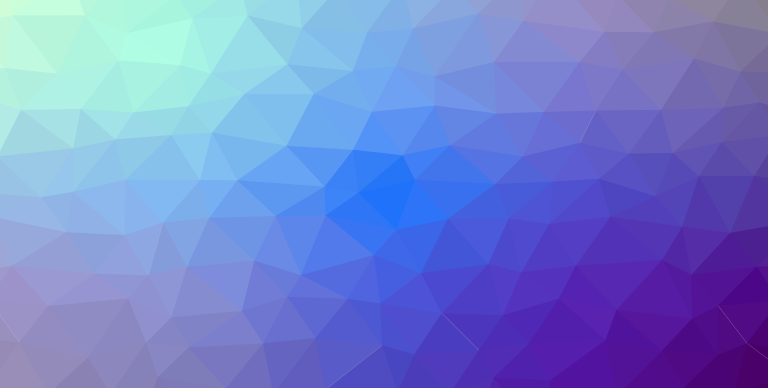
Write a Shadertoy shader that draws this background.

```glsl
// Low-poly backdrop: a staggered, jittered triangle mesh with flat facets.
// Each facet takes one colour from a smooth gradient that runs from mint
// through blue to deep violet, with soft glows laid over it.

#define MESH vec2(13.6, 9.6)      // columns and rows of the mesh
#define JITTER vec2(0.62, 0.66)   // vertex scatter, in cells
#define FACET_TINT 0.03           // brightness spread between facets
#define SEAM_SHARE 0.018          // share of facets with a pale seam
#define SEAM_STRENGTH 0.3
#define BLUE_CENTRE vec2(0.51, 0.495)
#define MINT_CENTRE vec2(0.19, 0.88)

float hash(vec2 p) {
    return fract(sin(dot(p, vec2(127.1, 311.7))) * 43758.55);
}

// Five colours spread evenly along t = 0..1
vec3 ramp(float t, vec3 a, vec3 b, vec3 c, vec3 d, vec3 e) {
    float s = clamp(t, 0.0, 1.0) * 4.0;
    vec3 colour = mix(a, b, clamp(s, 0.0, 1.0));
    colour = mix(colour, c, clamp(s - 1.0, 0.0, 1.0));
    colour = mix(colour, d, clamp(s - 2.0, 0.0, 1.0));
    return mix(colour, e, clamp(s - 3.0, 0.0, 1.0));
}

float glow(vec2 uv, vec2 centre, vec2 radius) {
    vec2 q = (uv - centre) / radius;
    return exp(-dot(q, q));
}

// Horizontal ramps blended from the bottom to the top
vec3 gradient(vec2 uv) {
    vec3 bottom = ramp(uv.x, vec3(0.59, 0.55, 0.70), vec3(0.50, 0.48, 0.72),
        vec3(0.29, 0.27, 0.74), vec3(0.33, 0.07, 0.64), vec3(0.29, 0.0, 0.38));
    vec3 low = ramp(uv.x, vec3(0.62, 0.58, 0.79), vec3(0.54, 0.57, 0.83),
        vec3(0.28, 0.35, 0.86), vec3(0.34, 0.15, 0.71), vec3(0.31, 0.03, 0.53));
    vec3 middle = ramp(uv.x, vec3(0.60, 0.75, 0.91), vec3(0.49, 0.71, 0.95),
        vec3(0.25, 0.49, 0.95), vec3(0.31, 0.31, 0.81), vec3(0.32, 0.23, 0.63));
    vec3 high = ramp(uv.x, vec3(0.71, 0.95, 0.88), vec3(0.59, 0.87, 0.90),
        vec3(0.42, 0.64, 0.95), vec3(0.48, 0.47, 0.82), vec3(0.43, 0.38, 0.63));
    vec3 top = ramp(uv.x, vec3(0.82, 1.0, 0.85), vec3(0.64, 0.94, 0.89),
        vec3(0.52, 0.72, 0.91), vec3(0.60, 0.55, 0.77), vec3(0.53, 0.51, 0.55));
    vec3 colour = ramp(uv.y, bottom, low, middle, high, top);
    colour = mix(colour, vec3(0.10, 0.45, 1.0),
        0.8 * glow(uv, BLUE_CENTRE, vec2(0.085, 0.12)));
    return mix(colour, vec3(0.68, 1.0, 0.87),
        0.75 * glow(uv, MINT_CENTRE, vec2(0.1, 0.14)));
}

// Mesh vertex in units of the canvas height; odd rows shift half a cell
vec2 vertex(vec2 id, float aspect) {
    vec2 scatter = vec2(hash(id), hash(id + 57.3)) - 0.5;
    vec2 grid = id + vec2(0.5 * mod(id.y, 2.0), 0.0) + scatter * JITTER;
    return grid / MESH * vec2(aspect, 1.0);
}

// Signed distance to the line a-b, positive on its left
float edgeDistance(vec2 p, vec2 a, vec2 b) {
    vec2 e = b - a;
    return (e.x * (p.y - a.y) - e.y * (p.x - a.x)) / length(e);
}

// Facet colour weighted by its pixel coverage
vec4 facet(vec2 p, vec2 a, vec2 b, vec2 c, float seed, float aspect) {
    float pixel = 1.0 / iResolution.y;
    float side = edgeDistance(p, c, a);
    float inside = min(side, min(edgeDistance(p, a, b), edgeDistance(p, b, c)));
    float coverage = clamp(inside / pixel + 0.5, 0.0, 1.0);
    if (coverage <= 0.0) return vec4(0.0);

    vec2 centre = (a + b + c) / 3.0;
    vec3 colour = gradient(centre / vec2(aspect, 1.0));
    colour += (seed - 0.5) * FACET_TINT;

    // Rare pale hairline along one slanted side
    float seam = step(fract(seed * 91.7), SEAM_SHARE);
    seam *= 1.0 - smoothstep(0.0, max(0.003, pixel), abs(side));
    colour = mix(colour, vec3(0.8), seam * SEAM_STRENGTH);
    return vec4(colour, 1.0) * coverage;
}

void mainImage(out vec4 fragColor, in vec2 fragCoord) {
    float aspect = iResolution.x / iResolution.y;
    vec2 p = fragCoord / iResolution.y;
    vec2 home = floor(fragCoord / iResolution.xy * MESH);
    vec4 sum = vec4(0.0);

    // Two triangles for each nearby cell
    for (int j = -1; j <= 1; j++) {
        for (int i = -2; i <= 1; i++) {
            vec2 id = home + vec2(float(i), float(j));
            vec2 a = vertex(id, aspect);
            vec2 b = vertex(id + vec2(1.0, 0.0), aspect);
            vec2 c = vertex(id + vec2(0.0, 1.0), aspect);
            vec2 d = vertex(id + 1.0, aspect);
            bool odd = mod(id.y, 2.0) > 0.5;
            sum += facet(p, a, b, odd ? d : c, hash(id + 11.9), aspect);
            sum += facet(p, odd ? a : b, d, c, hash(id + 23.4), aspect);
        }
    }
    fragColor = vec4(clamp(sum.rgb / max(sum.a, 0.001), 0.0, 1.0), 1.0);
}
```
